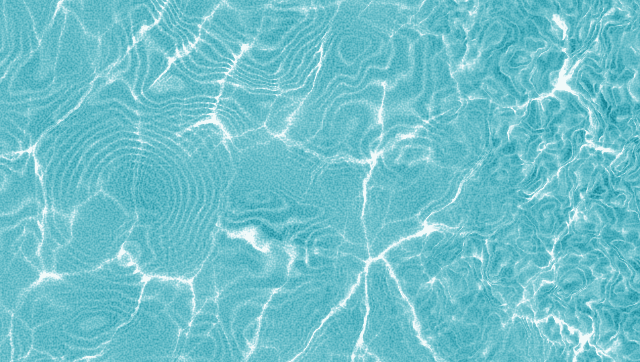
Reproduce this texture procedurally as a Shadertoy shader.

```glsl
// Sunlit pool water: a bright caustic web, fine ripples and choppy glints over pale sand.

const vec3 TINTS[7] = vec3[7](      // from deep shade to white glint
    vec3(0.09, 0.52, 0.59), vec3(0.23, 0.65, 0.71), vec3(0.36, 0.72, 0.77),
    vec3(0.46, 0.77, 0.81), vec3(0.58, 0.83, 0.86), vec3(0.77, 0.91, 0.93),
    vec3(0.94, 0.98, 0.98));
const float BASE_TONE = 2.4;        // position along TINTS
const float GRAIN_SCALE = 185.0;
const float GRAIN_DEPTH = 1.25;
const vec2  WEB_SCALE = vec2(4.3, 3.0);
const float WEB_LEAN = 0.3;
const float WEB_WIDTH = 0.019;
const float WEB_LIGHT = 3.4;
const float BRAID_RATE = 95.0;
const float RIPPLE_DEPTH = 0.95;
const vec2  RING_CENTRE = vec2(0.37, 0.47);
const float RING_RATE = 290.0;

float hash(vec2 p) {
    vec3 q = fract(p.xyx * 0.1031);
    q += dot(q, q.yzx + 33.33);
    return fract((q.x + q.y) * q.z);
}

float gradientAt(vec2 cell, vec2 offset) {
    float angle = 6.2832 * hash(cell);
    return dot(vec2(cos(angle), sin(angle)), offset);
}

// Gradient noise, roughly -1 to 1
float swell(vec2 p) {
    vec2 i = floor(p), f = p - i;
    vec2 u = f * f * f * (f * (f * 6.0 - 15.0) + 10.0);
    vec2 e = vec2(0.0, 1.0);
    float low  = mix(gradientAt(i, f), gradientAt(i + e.yx, f - e.yx), u.x);
    float high = mix(gradientAt(i + e.xy, f - e.xy), gradientAt(i + e.yy, f - e.yy), u.x);
    return 1.6 * mix(low, high, u.y);
}

float fbm(vec2 p) {
    float sum = 0.0, gain = 0.6;
    for (int i = 0; i < 4; i++) {
        sum += gain * swell(p);
        p = mat2(1.6, 1.2, -1.2, 1.6) * p + 7.3;
        gain *= 0.5;
    }
    return sum;
}

// Wave with narrow bright crests, zero on average
float crest(float phase) {
    return 2.2 * pow(0.5 + 0.5 * sin(phase), 3.0) - 0.69;
}

// Thin lines along the zero contours of the swell
float filament(vec2 p, float sharpness) {
    return pow(max(1.0 - abs(swell(p)), 0.0), sharpness);
}

vec2 seedOf(vec2 cell) {
    return 0.05 + 0.9 * vec2(hash(cell + 3.7), hash(cell + 41.3));
}

// Cell borders: x is the light, summed so that knots flare, y the border distance
vec2 causticWeb(vec2 p, float width) {
    vec2 cell = floor(p), f = p - cell, nearest = vec2(9.0);
    for (int y = -1; y <= 1; y++)
    for (int x = -1; x <= 1; x++) {
        vec2 g = vec2(x, y), r = g + seedOf(cell + g) - f;
        if (dot(r, r) < dot(nearest, nearest)) nearest = r;
    }
    float light = 0.0, border = 9.0;
    for (int y = -2; y <= 2; y++)
    for (int x = -2; x <= 2; x++) {
        vec2 g = vec2(x, y), r = g + seedOf(cell + g) - f, gap = r - nearest;
        if (dot(gap, gap) > 0.0001) {
            float d = max(dot(0.5 * (nearest + r), normalize(gap)), 0.0);
            light += exp(-d / width);
            border = min(border, d);
        }
    }
    return vec2(min(light, 1.3), border);
}

void mainImage(out vec4 fragColor, in vec2 fragCoord) {
    vec2 p = fragCoord / iResolution.y;
    float across = fragCoord.x / iResolution.x;
    float chop = smoothstep(0.45, 0.95, across + 0.2 * swell(p * 3.0));

    // Bent surface coordinates
    vec2 sway = vec2(fbm(p * 2.2), fbm(p * 2.2 + 17.0));
    vec2 wobble = vec2(fbm(p * 11.0), fbm(p * 11.0 + 5.0));
    vec2 w = p + 0.09 * sway + (0.014 + 0.012 * chop) * wobble;

    // Ripples: contour bands of the swell, finer and more broken where choppy
    float calmRipple = crest(36.0 * swell(w * vec2(3.5, 4.5)) + 5.0 * swell(w * 9.0));
    float chopRipple = crest(16.0 * swell(w * vec2(12.0, 9.0) + 9.0) + 5.0 * swell(w * 24.0));
    float patches = 0.12 + 0.88 * smoothstep(-0.3, 0.5, swell(p * 3.2 + 23.0));
    float ripple = mix(calmRipple * patches, chopRipple, 0.9 * chop);

    // Rings spreading from one spot
    float radius = length((p - RING_CENTRE) * vec2(1.0, 1.15) + 0.035 * sway + 0.008 * wobble);
    float ringBand = smoothstep(0.04, 0.15, radius) * (1.0 - smoothstep(0.19, 0.33, radius));
    ringBand *= smoothstep(-0.6, 0.2, swell(p * 4.0 + 31.0));
    ripple = mix(ripple, crest(RING_RATE * radius + 4.0 * swell(p * 7.0)), ringBand);

    // Light webs, frayed by the ripples and braided with parallel strands
    vec2 frayed = w + 0.0045 * ripple * vec2(1.0, 0.6);
    vec2 leaning = vec2(frayed.x - WEB_LEAN * frayed.y, frayed.y);
    float strength = mix(0.15, 1.0, smoothstep(-0.4, 0.4, fbm(p * 3.2 + 11.0)));
    vec2 web = causticWeb(leaning * WEB_SCALE + 4.0, WEB_WIDTH * (0.7 + 0.5 * strength));
    float halo = exp(-web.y / 0.1);
    float braid = crest(BRAID_RATE * web.y + 3.0 * swell(w * 8.0)) * exp(-web.y / 0.15);
    braid *= smoothstep(-0.3, 0.4, swell(p * 5.0 + 71.0));
    vec2 fineWeb = causticWeb(leaning * WEB_SCALE * 2.2 + 19.0, 0.036);
    float finePatches = smoothstep(-0.25, 0.6, swell(p * 3.6 + 47.0) + 0.4 * chop);

    // Loose threads everywhere, glints and dark hollows on the choppy side
    float threads = filament(leaning * vec2(9.0, 5.0) + 61.0, 16.0);
    threads *= smoothstep(-0.1, 0.5, swell(p * 4.5 + 83.0));
    float chopThreads = filament(frayed * vec2(19.0, 15.0), 8.0);
    float glint = smoothstep(0.4, 0.8, swell(frayed * vec2(40.0, 30.0) + 3.0));
    float hollows = fbm(frayed * vec2(13.0, 11.0) + 29.0);

    float tone = BASE_TONE + 0.65 * fbm(p * vec2(3.0, 3.6) + 53.0) - 0.8 * chop;
    tone += strength * (WEB_LIGHT * web.x + 0.6 * halo);
    tone += finePatches * 1.9 * fineWeb.x;
    tone += RIPPLE_DEPTH * ripple * (0.8 + 0.4 * halo) + 0.8 * braid;
    tone += 1.3 * threads;
    tone += chop * (1.5 * chopThreads + 1.6 * glint + 1.2 * hollows);
    tone -= 0.7 * exp(-70.0 * radius * radius);
    tone += GRAIN_DEPTH * swell(p * GRAIN_SCALE) * (1.0 - 0.3 * chop);

    vec3 colour = TINTS[0];
    for (int i = 1; i < 7; i++)
        colour = mix(colour, TINTS[i], clamp(tone - float(i - 1), 0.0, 1.0));
    fragColor = vec4(colour, 1.0);
}
```
